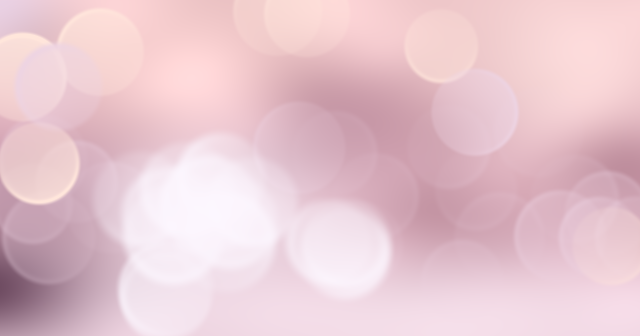
Write a WebGL 1 fragment shader that draws this background.

```glsl
precision highp float;

uniform vec2 u_resolution;

float hash(float n) {
    n = fract(n * 0.1031);
    n *= n + 33.33;
    n *= n + n;
    return fract(n);
}

float valueNoise(vec2 p) {
    vec2 cell = floor(p);
    vec2 f = smoothstep(0.0, 1.0, fract(p));
    float n = cell.x + 57.0 * cell.y + 400.0;
    return mix(mix(hash(n), hash(n + 1.0), f.x),
               mix(hash(n + 57.0), hash(n + 58.0), f.x), f.y);
}

// Soft elliptical patch of colour
vec3 glow(vec3 base, vec2 p, vec2 center, vec2 size, vec3 tint, float strength) {
    vec2 d = (p - center) / size;
    return mix(base, tint, strength * exp(-dot(d, d)));
}

// Out-of-focus disc, lit from one side, with a broken bright rim
float bokehDisc(vec2 d, float radius, float blur, float lightAngle) {
    float dist = length(d);
    float fill = 1.0 - smoothstep(radius - blur, radius + blur, dist);
    float offset = (dist - radius + blur) / blur;
    float side = dot(d, vec2(cos(lightAngle), sin(lightAngle))) / radius;
    float rim = exp(-offset * offset) * smoothstep(-0.5, 1.0, side);
    return fill * (0.85 + 0.35 * side) + 0.45 * rim;
}

// Discs spread over an ellipse along a golden-angle spiral
vec3 cluster(vec3 base, vec2 p, vec2 center, vec2 extent, float count,
             float turn, float radius, float blur, vec3 tint, float opacity) {
    for (int i = 0; i < 16; i++) {
        float k = float(i);
        if (k >= count) break;
        float seed = k * 7.0 + turn * 31.0 + count;
        float angle = turn + 2.4 * k;
        vec2 spot = center + extent * sqrt((k + 0.5) / count) * vec2(cos(angle), sin(angle));
        float size = radius * (0.92 + 0.16 * hash(seed));
        float alpha = opacity * (0.75 + 0.5 * hash(seed + 3.7));
        float disc = bokehDisc(p - spot, size, blur, 6.283 * hash(seed + 9.1));
        base = mix(base, tint, clamp(alpha * disc, 0.0, 1.0));
    }
    return base;
}

vec3 backdrop(vec2 p) {
    vec3 c = mix(vec3(0.94, 0.83, 0.88), vec3(0.80, 0.61, 0.67), smoothstep(0.04, 0.38, p.y));
    c = mix(c, vec3(0.94, 0.78, 0.79), smoothstep(0.50, 0.95, p.y));

    // Warm light above
    c = glow(c, p, vec2(0.55, 0.80), vec2(0.38, 0.22), vec3(1.00, 0.84, 0.84), 0.95);
    c = glow(c, p, vec2(1.68, 0.80), vec2(0.34, 0.29), vec3(1.00, 0.87, 0.87), 1.00);
    c = glow(c, p, vec2(0.00, 1.00), vec2(0.17, 0.18), vec3(0.87, 0.78, 0.86), 0.90);

    // Mauve shadows
    c = glow(c, p, vec2(1.02, 0.66), vec2(0.26, 0.14), vec3(0.72, 0.52, 0.60), 0.50);
    c = glow(c, p, vec2(1.88, 0.50), vec2(0.22, 0.13), vec3(0.72, 0.52, 0.59), 0.60);
    c = glow(c, p, vec2(0.06, 0.42), vec2(0.26, 0.15), vec3(0.69, 0.52, 0.60), 0.80);
    c = glow(c, p, vec2(-0.04, 0.14), vec2(0.34, 0.17), vec3(0.37, 0.23, 0.32), 0.95);

    // Slanted soft mottling
    vec2 slanted = vec2(p.x + p.y, p.y - 0.6 * p.x) * vec2(3.0, 5.0);
    c += 0.09 * (valueNoise(slanted) - 0.5);

    // Pale haze below
    c = glow(c, p, vec2(1.25, 0.02), vec2(0.75, 0.17), vec3(0.97, 0.89, 0.93), 0.75);
    return glow(c, p, vec2(0.64, 0.36), vec2(0.33, 0.22), vec3(1.00, 0.96, 1.00), 0.88);
}

void main() {
    vec2 p = gl_FragCoord.xy / u_resolution.y;
    vec3 warm = vec3(1.0, 0.90, 0.86);
    vec3 lilac = vec3(0.93, 0.83, 0.89);
    vec3 white = vec3(0.99, 0.97, 1.0);
    vec3 c = backdrop(p);

    // Faint scattered discs
    c = cluster(c, p, vec2(1.32, 0.40), vec2(0.50, 0.26), 9.0, 0.6, 0.130, 0.010, lilac, 0.11);
    c = cluster(c, p, vec2(0.20, 0.42), vec2(0.20, 0.14), 5.0, 1.1, 0.130, 0.009, lilac, 0.18);
    c = cluster(c, p, vec2(0.89, 0.56), vec2(0.00, 0.00), 1.0, 0.4, 0.130, 0.008, lilac, 0.28);
    c = cluster(c, p, vec2(1.77, 0.32), vec2(0.14, 0.08), 4.0, 5.0, 0.130, 0.009, lilac, 0.24);

    // Warm discs
    c = cluster(c, p, vec2(0.13, 0.69), vec2(0.25, 0.25), 3.0, 2.23, 0.128, 0.007, warm, 0.66);
    c = cluster(c, p, vec2(0.86, 0.97), vec2(0.07, 0.03), 2.0, 3.4, 0.125, 0.007, warm, 0.40);
    c = cluster(c, p, vec2(1.32, 0.86), vec2(0.01, 0.01), 1.0, 2.8, 0.118, 0.007, warm, 0.42);
    c = cluster(c, p, vec2(1.82, 0.26), vec2(0.01, 0.01), 1.0, 1.6, 0.110, 0.008, warm, 0.36);

    // Lilac discs
    c = cluster(c, p, vec2(0.16, 0.74), vec2(0.02, 0.01), 1.0, 0.2, 0.132, 0.011, lilac, 0.65);
    c = cluster(c, p, vec2(1.41, 0.66), vec2(0.01, 0.01), 1.0, 1.0, 0.130, 0.007, lilac, 0.48);

    // White clusters
    c = cluster(c, p, vec2(0.59, 0.37), vec2(0.22, 0.11), 9.0, 0.9, 0.140, 0.018, white, 0.38);
    c = cluster(c, p, vec2(0.50, 0.13), vec2(0.03, 0.02), 2.0, 2.0, 0.145, 0.012, white, 0.36);
    c = cluster(c, p, vec2(1.01, 0.27), vec2(0.05, 0.03), 3.0, 0.3, 0.138, 0.018, white, 0.44);

    gl_FragColor = vec4(c, 1.0);
}
```
